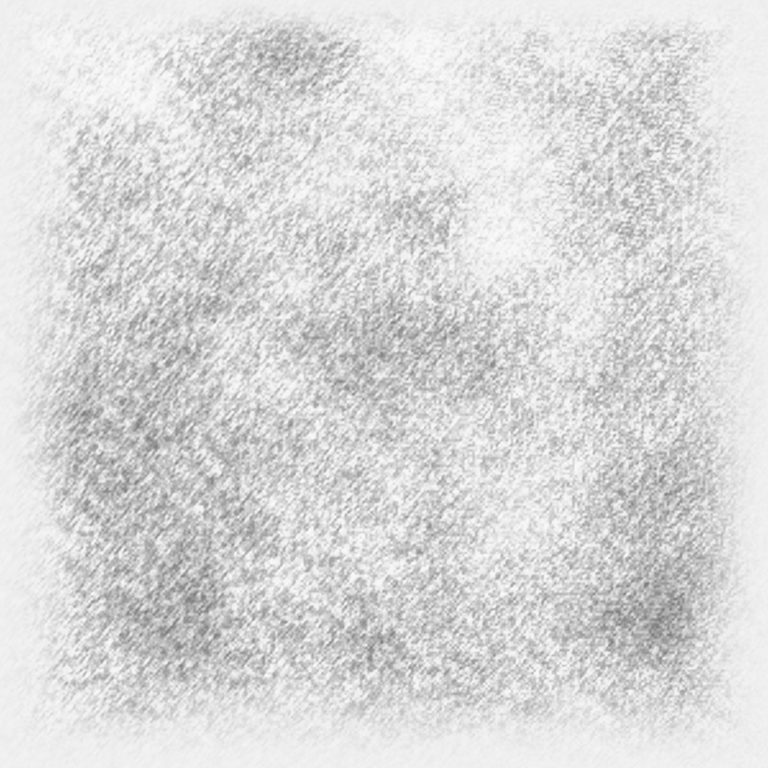
This texture is drawn by a WebGL 2 fragment shader. Its source:

```glsl
#version 300 es
precision highp float;
// Pale worn plaster: grey blotches, diagonal scratchy grain and a soft white border.

#define LOW_TONE 0.845
#define HIGH_TONE 0.905
#define BORDER_TONE 0.95
#define BORDER_WIDTH 0.125
#define WARP 0.075
#define MOTTLE 0.24
#define GRAIN 0.43
#define STREAK_FREQ vec2(115.0, 290.0)
#define SPECK_FREQ 300.0
#define STREAK_ANGLE 0.88

uniform vec2 u_resolution;
out vec4 fragColor;

// Blotches: centre, radius, strength
const vec4 STAINS[12] = vec4[12](
    vec4(0.36, 0.94, 0.085, 0.13), vec4(0.82, 0.79, 0.100, 0.11),
    vec4(0.55, 0.72, 0.055, 0.09), vec4(0.20, 0.66, 0.140, 0.08),
    vec4(0.49, 0.55, 0.080, 0.08), vec4(0.64, 0.56, 0.070, 0.10),
    vec4(0.12, 0.44, 0.100, 0.14), vec4(0.26, 0.35, 0.100, 0.09),
    vec4(0.25, 0.17, 0.120, 0.12), vec4(0.48, 0.16, 0.075, 0.11),
    vec4(0.85, 0.22, 0.100, 0.16), vec4(0.91, 0.40, 0.110, 0.09));
const vec4 WORN[10] = vec4[10](
    vec4(0.09, 0.92, 0.130, 0.05), vec4(0.66, 0.72, 0.080, 0.06),
    vec4(0.74, 0.60, 0.060, 0.07), vec4(0.72, 0.40, 0.090, 0.05),
    vec4(0.37, 0.28, 0.080, 0.05), vec4(0.14, 0.52, 0.045, 0.06),
    vec4(0.60, 0.91, 0.110, 0.04), vec4(0.40, 0.81, 0.080, 0.03),
    vec4(0.06, 0.32, 0.070, 0.06), vec4(0.70, 0.25, 0.070, 0.03));

float hash(vec2 p) {
    return fract(sin(dot(p, vec2(127.1, 311.7))) * 43758.5453);
}

float valueNoise(vec2 p) {
    vec2 cell = floor(p);
    vec2 f = fract(p);
    f = f * f * (3.0 - 2.0 * f);
    float low = mix(hash(cell), hash(cell + vec2(1.0, 0.0)), f.x);
    float high = mix(hash(cell + vec2(0.0, 1.0)), hash(cell + 1.0), f.x);
    return mix(low, high, f.y);
}

float fbm(vec2 p) {
    float sum = 0.0;
    float weight = 0.5;
    for (int i = 0; i < 5; i++) {
        sum += weight * valueNoise(p);
        p = mat2(1.6, 1.2, -1.2, 1.6) * p + 7.3;
        weight *= 0.6;
    }
    return sum / 1.153;
}

float blotch(vec2 p, vec4 spot) {
    vec2 d = (p - spot.xy) / spot.z;
    return spot.w * exp(-dot(d, d));
}

void main() {
    vec2 uv = gl_FragCoord.xy / u_resolution;

    // Broad tone, with ragged blotches
    vec2 wobble = vec2(fbm(uv * 9.0), fbm(uv * 9.0 + 31.0)) - 0.5;
    vec2 p = uv + WARP * wobble;
    float tone = mix(LOW_TONE, HIGH_TONE, smoothstep(0.45, 0.9, uv.y));
    for (int i = 0; i < 12; i++) tone -= blotch(p, STAINS[i]);
    for (int i = 0; i < 10; i++) tone += blotch(p, WORN[i]);
    tone += MOTTLE * (fbm(uv * 16.0 + 5.0) - 0.5);

    // Fade towards the border, widest at the bottom and narrow at the top
    float side = min(uv.x, 1.0 - uv.x);
    float rim = min(side, min(uv.y * 0.85, (1.0 - uv.y) * 1.8));
    rim += 0.5 * WARP * wobble.x;
    float inside = smoothstep(-0.01, BORDER_WIDTH, rim);
    tone = mix(BORDER_TONE, tone, inside);

    // Slanted scratches mixed with round specks
    float c = cos(STREAK_ANGLE);
    float s = sin(STREAK_ANGLE);
    vec2 slanted = mat2(c, -s, s, c) * uv;
    float streak = valueNoise(slanted * STREAK_FREQ) - 0.5;
    float speck = valueNoise(uv * SPECK_FREQ + 17.0) - 0.5;
    float leftness = 1.0 - smoothstep(0.15, 0.75, uv.x);
    float grain = mix(0.55, 0.75, leftness) * streak + mix(0.65, 0.5, leftness) * speck;
    float roughness = mix(0.2, 1.0, inside) * mix(1.0, 0.55, smoothstep(0.83, 0.95, tone));
    tone += GRAIN * roughness * grain;

    // Soft shoulder keeps highlights just below white
    tone = tone > 0.9 ? 0.9 + 0.09 * (1.0 - exp((0.9 - tone) / 0.09)) : tone;
    fragColor = vec4(vec3(clamp(tone, 0.5, 1.0)), 1.0);
}
```
